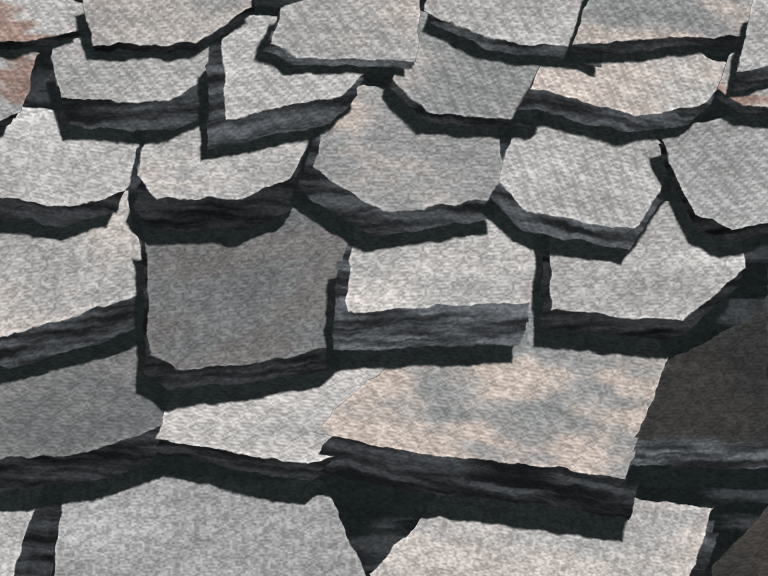
A WebGL 1 fragment shader for this texture:

```glsl
precision highp float;
// Sunlit stacks of rough grey stone slabs with dark sides and shadowed gaps.
uniform vec2 u_resolution;

const vec3 SHADOW = vec3(0.108, 0.128, 0.13);
const vec3 SIDE = vec3(0.235, 0.245, 0.255);
const vec3 DARK_STONE = vec3(0.42, 0.43, 0.435);
const vec3 GREY_STONE = vec3(0.615, 0.62, 0.62);
const vec3 PALE_STONE = vec3(0.785, 0.775, 0.765);
const vec3 PINK_STONE = vec3(0.76, 0.71, 0.675);
const vec3 RUST = vec3(0.55, 0.43, 0.38);

float hash(vec2 p) {
  return fract(sin(dot(p, vec2(127.1, 311.7))) * 43758.545);
}

// Random value in -1..1 for one property of one slab.
float vary(vec2 id, float property) {
  return 2.0 * hash(id + property * vec2(7.31, 3.17)) - 1.0;
}

mat2 rotation(float angle) {
  return mat2(cos(angle), sin(angle), -sin(angle), cos(angle));
}

float noise(vec2 p) {
  vec2 i = floor(p), f = fract(p);
  f = f * f * (3.0 - 2.0 * f);
  return mix(mix(hash(i), hash(i + vec2(1, 0)), f.x),
             mix(hash(i + vec2(0, 1)), hash(i + vec2(1, 1)), f.x), f.y);
}

float fbm(vec2 p) {
  float sum = 0.0, weight = 0.53;
  for (int i = 0; i < 4; i++) {
    sum += weight * noise(p);
    p = mat2(1.6, 1.2, -1.2, 1.6) * p + 5.3;
    weight *= 0.5;
  }
  return sum;
}

// Distance to a crooked four-sided slab with two broken corners.
float slabDistance(vec2 q, vec2 halfSize, vec2 id) {
  q.x -= (0.25 + 0.4 * vary(id, 1.0)) * q.y;
  float d = -1.0;
  for (int i = 0; i < 4; i++) {
    float k = float(i);
    float upright = mod(k, 2.0);
    float angle = k * 1.5708 + vary(id, 2.0 + k) * mix(0.3, 0.15, upright);
    float reach = mix(halfSize.x, halfSize.y, upright);
    d = max(d, dot(q, vec2(cos(angle), sin(angle))) - reach);
  }
  for (int i = 0; i < 2; i++) {
    float k = float(i);
    vec2 corner = sign(vec2(vary(id, 8.0 + k), vary(id, 10.0 + k)));
    float cut = 1.56 + 0.26 * vary(id, 12.0 + k);
    d = max(d, (dot(q / halfSize, corner) - cut) * halfSize.y * 0.8);
  }
  return d;
}

float cover(float d, float softness) {
  return 1.0 - smoothstep(-softness, softness, d);
}

vec3 stoneColor(vec2 q, vec2 id, float darkness) {
  vec3 stone = mix(GREY_STONE, PALE_STONE, 0.5 + 0.5 * vary(id, 15.0));
  float veins = fbm(q * vec2(7.0, 17.0) + id * 9.0);
  float warmth = smoothstep(0.0, 1.0, vary(id, 16.0));
  stone = mix(stone, PINK_STONE, warmth * smoothstep(0.35, 0.65, veins));
  float rusty = step(0.8, vary(id, 17.0));
  stone = mix(stone, RUST, 0.7 * rusty * smoothstep(0.5, 0.62, veins));
  return mix(stone, DARK_STONE, darkness) * (0.85 + 0.28 * veins);
}

// Crisp mineral flecks, slightly drawn out along the layers of the stone.
float grain(vec2 q) {
  float coarse = smoothstep(0.2, 0.8, noise(q * vec2(100.0, 165.0)));
  float fine = noise(q * vec2(230.0, 310.0) + 4.0);
  float clusters = noise(q * vec2(22.0, 60.0) + 9.0);
  return 0.13 * (coarse - 0.5) + 0.29 * (fine - 0.5) + 0.09 * (clusters - 0.5);
}

void main() {
  vec2 p = gl_FragCoord.xy / u_resolution.y;
  float pixel = 1.0 / u_resolution.y;
  vec2 warp = 0.022 * (vec2(fbm(p * 7.0), fbm(p * 7.0 + 31.0)) - 0.5)
            + 0.012 * (vec2(fbm(p * 38.0), fbm(p * 38.0 + 17.0)) - 0.5);

  // Buried layers seen in the gaps.
  vec3 color = mix(SHADOW * 0.9, SIDE, smoothstep(0.48, 0.7, fbm(p * vec2(6.0, 34.0))));
  vec2 grainPoint = p;

  // Near rows first; each farther row rests on the one before it.
  for (int j = 0; j < 6; j++) {
    float row = float(j);
    float rowY = 0.05 + row * (0.29 - 0.021 * row);
    float spacing = 0.275 - 0.035 * row;
    float nearness = 1.0 - row / 5.0;
    float width = 0.29 + 0.28 * nearness * nearness * nearness;
    float shift = hash(vec2(row, 4.7)) * width;
    for (int k = -1; k <= 1; k++) {
      float cell = floor((p.x + shift) / width) + float(k);
      vec2 id = vec2(cell, row + 2.0);
      vec2 center = vec2((cell + 0.5 + 0.07 * vary(id, 18.0)) * width - shift,
                         rowY + 0.2 * spacing * vary(id, 19.0));
      vec2 halfSize = vec2(width * (0.48 + 0.05 * vary(id, 20.0)),
                           spacing * (0.55 + 0.1 * vary(id, 21.0)));
      float bulk = 0.5 + 0.5 * vary(id, 22.0);
      float thickness = spacing * (0.11 + 0.26 * bulk * bulk);
      vec2 drop = vec2(0.7 * vary(id, 25.0), 1.0) * thickness;
      mat2 turn = rotation(0.2 * vary(id, 26.0));
      vec2 flatPoint = turn * (p - center);
      vec2 q = flatPoint + turn * warp;
      float top = slabDistance(q, halfSize, id);
      float side = min(top, slabDistance(q + turn * drop, halfSize, id));
      side = min(side, slabDistance(q + turn * drop * 0.5, halfSize, id));
      vec2 fall = drop + vec2(0.014, 0.16 * spacing);
      float shade = slabDistance(q + turn * fall, halfSize, id);

      // Slabs sink into shade on the lower right slope.
      float slope = smoothstep(1.08, 1.3, center.x) * cover(center.y - 0.6, 0.12);
      float darkness = 0.85 * step(0.76, vary(id, 23.0));
      vec3 face = stoneColor(q, id, darkness) * (1.0 - 0.66 * slope);
      face *= 1.0 + 0.08 * smoothstep(-0.008, -0.001, top);
      float strata = fbm(q * vec2(8.0, 70.0) + id);
      vec3 edge = SIDE * (0.9 + 0.4 * vary(id, 24.0));
      edge *= 0.5 + 0.9 * smoothstep(0.25, 0.75, strata);

      color = mix(color, SHADOW, 0.96 * cover(shade, 0.003));
      color = mix(color, edge, cover(side, pixel));
      color = mix(color, face, cover(top, pixel));
      if (side < 0.0) grainPoint = flatPoint + id * 3.0;
    }
  }

  color *= 1.0 + grain(grainPoint);
  gl_FragColor = vec4(color, 1.0);
}
```
